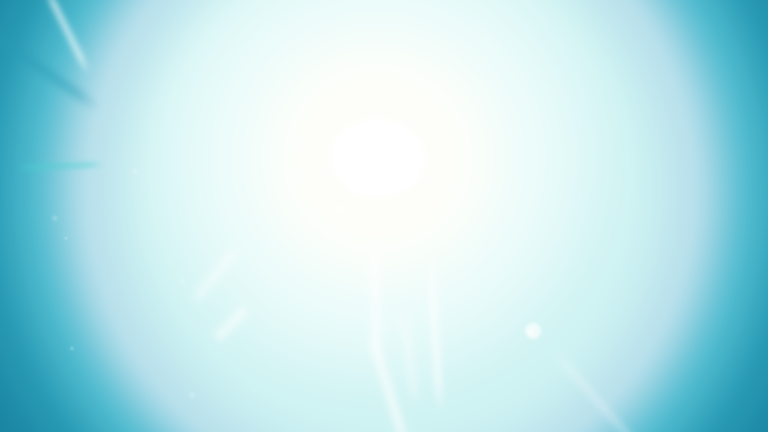
This background is drawn by a WebGL 2 fragment shader. Its source:

```glsl
#version 300 es
precision highp float;
// A pale aqua disc of light with a white core, soft streaks and drifting specks.

uniform vec2 u_resolution;
out vec4 fragColor;

// Layout, in canvas heights
const vec2 FRAME_CENTER = vec2(0.889, 0.5);
const vec2 GLOW_CENTER = vec2(0.875, 0.634);
const vec2 DISC_CENTER = vec2(0.905, 0.56);
const vec2 CORE_RADII = vec2(0.108, 0.090);
const vec2 ORB_CENTER = vec2(1.234, 0.234);
const float ORB_RADIUS = 0.018;
const int SPECK_COUNT = 14;

// Palette, from the core outwards
const vec3 WHITE = vec3(1.0);
const vec3 CREAM = vec3(0.992, 0.998, 0.982);
const vec3 ICE = vec3(0.91, 0.985, 0.98);
const vec3 AQUA = vec3(0.81, 0.95, 0.95);
const vec3 LAVENDER = vec3(0.71, 0.87, 0.92);
const vec3 CYAN = vec3(0.31, 0.73, 0.81);
const vec3 TEAL = vec3(0.16, 0.61, 0.71);
const vec3 DEEP = vec3(0.10, 0.52, 0.64);
const vec3 GLINT = vec3(0.30, 0.82, 0.82);

float hash(float n) {
    return fract(sin(n * 127.1) * 43758.5453);
}

// Soft line from a to b, fading towards both ends
float streak(vec2 p, vec2 a, vec2 b, float width) {
    vec2 along = b - a;
    float t = clamp(dot(p - a, along) / dot(along, along), 0.0, 1.0);
    float d = length(p - a - along * t) / width;
    float taper = smoothstep(0.0, 0.25, t) * smoothstep(1.0, 0.75, t);
    return exp(-d * d) * taper;
}

// Radial bands: the glow shapes the inside, the disc shapes the rim
vec3 background(vec2 p) {
    float glow = length(p - GLOW_CENTER);
    float rim = length(p - DISC_CENTER);
    float core = length((p - GLOW_CENTER) / CORE_RADII);
    vec3 col = mix(WHITE, CREAM, smoothstep(0.92, 1.08, core));
    col = mix(col, ICE, smoothstep(0.16, 0.43, glow));
    col = mix(col, AQUA, smoothstep(0.36, 0.63, glow));
    col = mix(col, LAVENDER, smoothstep(0.54, 0.75, rim));
    col = mix(col, CYAN, smoothstep(0.69, 0.85, rim));
    col = mix(col, TEAL, smoothstep(0.81, 0.95, rim));
    return mix(col, DEEP, smoothstep(0.90, 1.08, rim));
}

// Bright rays below the core and thin reflections at the sides
float lightStreaks(vec2 p) {
    float s = 0.45 * streak(p, vec2(0.865, 0.45), vec2(0.872, 0.16), 0.016);
    s += 0.50 * streak(p, vec2(0.855, 0.24), vec2(0.945, -0.05), 0.015);
    s += 0.45 * streak(p, vec2(0.995, 0.42), vec2(1.020, 0.03), 0.013);
    s += 0.25 * streak(p, vec2(0.930, 0.30), vec2(0.965, 0.05), 0.015);
    s += 0.35 * streak(p, vec2(0.44, 0.29), vec2(0.56, 0.44), 0.016);
    s += 0.45 * streak(p, vec2(0.49, 0.205), vec2(0.58, 0.295), 0.016);
    s += 0.45 * streak(p, vec2(0.10, 1.04), vec2(0.21, 0.82), 0.012);
    s += 0.20 * streak(p, vec2(1.27, 0.20), vec2(1.50, -0.06), 0.013);
    return s;
}

// Small random points of light
float specks(vec2 p) {
    float sum = 0.0;
    for (int i = 0; i < SPECK_COUNT; i++) {
        float seed = float(i) + 1.0;
        vec2 pos = vec2(hash(seed) * 1.778, hash(seed + 31.0) * 0.7);
        float radius = mix(0.003, 0.007, hash(seed + 67.0));
        float d = length(p - pos) / radius;
        sum += 0.22 * exp(-d * d);
    }
    return sum;
}

void main() {
    vec2 p = (gl_FragCoord.xy - 0.5 * u_resolution) / u_resolution.y + FRAME_CENTER;
    vec3 col = background(p);

    // Dark and teal reflections near the left edge
    col = mix(col, TEAL, 0.35 * streak(p, vec2(-0.06, 0.95), vec2(0.24, 0.74), 0.016));
    col = mix(col, GLINT, 0.35 * streak(p, vec2(0.03, 0.611), vec2(0.25, 0.620), 0.010));

    // Light on top: streaks, specks and one soft orb
    float orb = smoothstep(1.4, 0.6, length(p - ORB_CENTER) / ORB_RADIUS);
    float light = lightStreaks(p) + specks(p) + 0.65 * orb;
    col = mix(col, WHITE, clamp(light, 0.0, 1.0));

    fragColor = vec4(col, 1.0);
}
```
